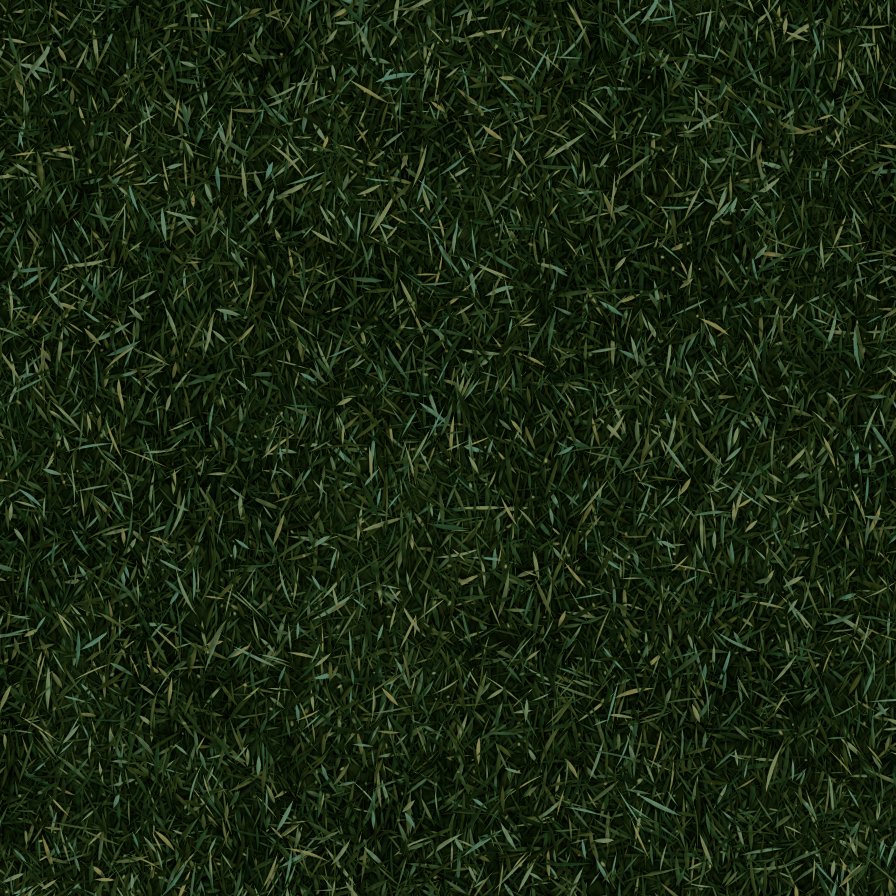
Give the GLSL for this texture, as a Shadertoy shader.

```glsl
const int LAYERS = 19;
const float CELLS = 32.0;               // blades per canvas side in one layer
const vec2 HALF_LENGTH = vec2(0.010, 0.029);
const vec2 HALF_WIDTH = vec2(0.0011, 0.0027);
const float LEAN = 1.9;                 // largest angle from upright
const float BEND = 9.0;
const float SHADOW = 0.5;
const float DEPTH_LIFT = 0.32;          // upper layers are lighter
const float SPECK_CELLS = 75.0;
const float SPECK_SHARE = 0.13;
const vec3 TINT = vec3(0.24, 0.0, -0.18);

// Grass tones from deep shade to glint
const vec3 TONES[6] = vec3[6](
    vec3(0.03, 0.07, 0.01), vec3(0.08, 0.13, 0.04), vec3(0.13, 0.20, 0.07),
    vec3(0.21, 0.28, 0.14), vec3(0.31, 0.37, 0.24), vec3(0.45, 0.51, 0.36));

vec4 hash4(vec2 p) {
    vec4 q = fract(p.xyxy * vec4(0.1031, 0.1030, 0.0973, 0.1099));
    q += dot(q, q.wzxy + 33.33);
    return fract((q.xxyz + q.yzzw) * q.zywx);
}

float noise(vec2 p) {
    vec2 i = floor(p), f = fract(p);
    f = f * f * (3.0 - 2.0 * f);
    float low = mix(hash4(i).x, hash4(i + vec2(1, 0)).x, f.x);
    float high = mix(hash4(i + vec2(0, 1)).x, hash4(i + vec2(1, 1)).x, f.x);
    return mix(low, high, f.y);
}

vec3 toneColor(float tone) {
    float t = clamp(tone, 0.0, 4.999);
    int i = int(t);
    return mix(TONES[i], TONES[i + 1], fract(t)) * clamp(1.0 + 0.8 * tone, 0.15, 1.0);
}

// Turns an even random rank into a tone: many dark blades, few bright ones
float rankTone(float rank) {
    float r = clamp(rank, 0.0, 1.0);
    return 3.0 * r + 1.8 * pow(r, 6.0);
}

// Draws one blade and its soft shadow over surface = (tone, tint)
void drawBlade(inout vec2 surface, vec2 p, vec4 form, vec4 look, float depth, float aa) {
    float angle = (form.z + form.w - 1.0) * LEAN;
    float c = cos(angle), s = sin(angle);
    vec2 q = vec2(c * p.x + s * p.y, c * p.y - s * p.x);
    float len = mix(HALF_LENGTH.x, HALF_LENGTH.y, look.x * look.x);
    float along = q.y / len;
    if (abs(along) > 1.3) return;

    float width = mix(HALF_WIDTH.x, HALF_WIDTH.y, look.y * look.y);
    float x = q.x + (look.z - 0.5) * BEND * q.y * q.y;
    float edge = width * (1.0 - along * along);
    float d = abs(x) - edge;
    float shade = smoothstep(2.0 * width, 0.0, d) * smoothstep(1.3, 0.8, abs(along));
    surface.x -= SHADOW * shade;

    float tone = rankTone(look.w + DEPTH_LIFT * (depth - 0.5));
    tone += 0.35 * along + 0.35 * clamp(x / width, -1.0, 1.0) + 0.1;
    float tint = fract(look.w * 17.0 + form.x * 5.0) * 2.0 - 1.15;
    surface = mix(surface, vec2(tone, tint), smoothstep(aa, -aa, d));
}

void drawLayer(inout vec2 surface, vec2 p, int layer, float aa) {
    float depth = float(layer) / float(LAYERS - 1);
    vec2 shift = hash4(vec2(float(layer) * 7.3, 4.1)).xy;
    vec2 grid = p * CELLS + shift;
    vec2 home = floor(grid);
    for (int y = -1; y <= 1; y++)
    for (int x = -1; x <= 1; x++) {
        vec2 cell = home + vec2(x, y);
        vec2 seed = cell + float(layer) * vec2(61.0, 97.0) + 11.0;
        vec4 form = hash4(seed);
        vec4 look = hash4(seed + vec2(513.7, 271.3));
        drawBlade(surface, (grid - cell - form.xy) / CELLS, form, look, depth, aa);
    }
}

// Small pale bits of straw and wet glints
void drawSpecks(inout vec2 surface, vec2 p, float aa) {
    vec2 cell = floor(p * SPECK_CELLS);
    vec4 h = hash4(cell + 207.0);
    vec4 k = hash4(cell + 733.0);
    vec2 q = (p * SPECK_CELLS - cell - mix(vec2(0.3), vec2(0.7), h.xy)) / SPECK_CELLS;
    float angle = k.x * 6.2832;
    q = vec2(cos(angle) * q.x + sin(angle) * q.y, cos(angle) * q.y - sin(angle) * q.x);
    float d = length(q * vec2(1.0, mix(0.45, 1.0, k.y))) - mix(0.0007, 0.0018, k.z);
    float mask = smoothstep(aa, -aa, d) * step(h.z, SPECK_SHARE);
    surface = mix(surface, vec2(mix(3.0, 5.0, h.w), mix(-0.2, 1.1, k.w)), mask);
}

void mainImage(out vec4 fragColor, in vec2 fragCoord) {
    vec2 p = fragCoord / iResolution.y;
    float aa = 0.75 / iResolution.y;

    // Dark soil and thatch below the blades
    vec2 surface = vec2(1.5 * noise(p * 140.0) - 0.2, 0.3);
    for (int layer = 0; layer < LAYERS; layer++) drawLayer(surface, p, layer, aa);
    drawSpecks(surface, p, aa);

    // Uneven light over clumps, and fine grain on the leaves
    surface.x += 0.7 * (noise(p * 13.0 + 5.0) - 0.5);
    surface.x += 0.8 * (noise(p * vec2(230.0, 190.0)) - 0.5);

    vec3 color = toneColor(surface.x) * (1.0 + surface.y * TINT);
    fragColor = vec4(color, 1.0);
}
```
